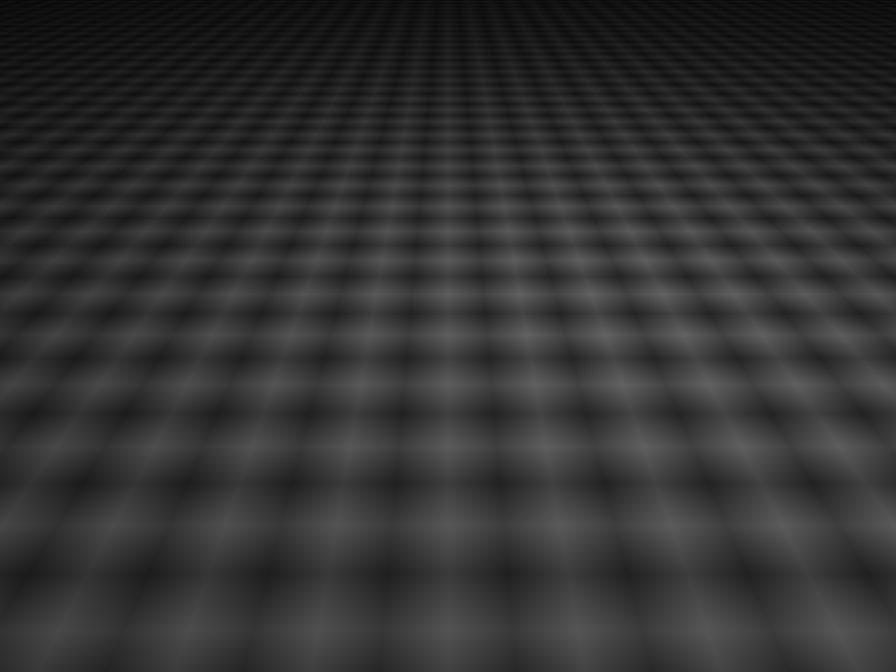
A Shadertoy shader for this pattern:

```glsl
// A grey checkered floor of soft creased ridges receding under one lamp.

const float HORIZON = 1.177;                  // in canvas heights, above the top edge
const vec2  TILE_SCALE = vec2(5.78, 6.85);    // tiles across and in depth
const float ROW_PHASE = 0.14;
const vec3  LAMP = vec3(2.3, 9.9, 7.0);       // floor x, floor depth, height
const vec3  FLOOR_COLOR = vec3(0.39);
const float VALLEY_SHADE = 0.36;

// Project a point in canvas heights onto the floor, in tile units.
vec2 floorPosition(vec2 point, float horizon, vec2 scale) {
    return scale * vec2(point.x, 1.0) / (horizon - point.y);
}

// Triangle wave: 1 on whole numbers, 0 halfway, fading to its mean when tiny.
vec2 ridges(vec2 position, vec2 footprint) {
    vec2 wave = abs(fract(position) - 0.5) * 2.0;
    vec2 blur = smoothstep(0.45, 1.2, footprint);
    return mix(wave, vec2(0.5), blur);
}

// Cosine of the angle between the upright floor normal and the lamp.
float lampLight(vec2 position, vec3 lamp) {
    return normalize(lamp - vec3(position, 0.0)).z;
}

void mainImage(out vec4 fragColor, in vec2 fragCoord) {
    // Canvas coordinates: x centred, y from the bottom
    vec2 point = vec2(fragCoord.x - 0.5 * iResolution.x, fragCoord.y) / iResolution.y;
    vec2 tile = floorPosition(point, HORIZON, TILE_SCALE) - vec2(0.0, ROW_PHASE);

    // Crossing ridges in both directions
    vec2 ridge = ridges(tile, fwidth(tile));
    float shade = mix(VALLEY_SHADE, 1.0, 0.5 * (ridge.x + ridge.y));

    // Lamp falloff
    vec3 color = FLOOR_COLOR * shade * lampLight(tile, LAMP);
    fragColor = vec4(color, 1.0);
}
```
